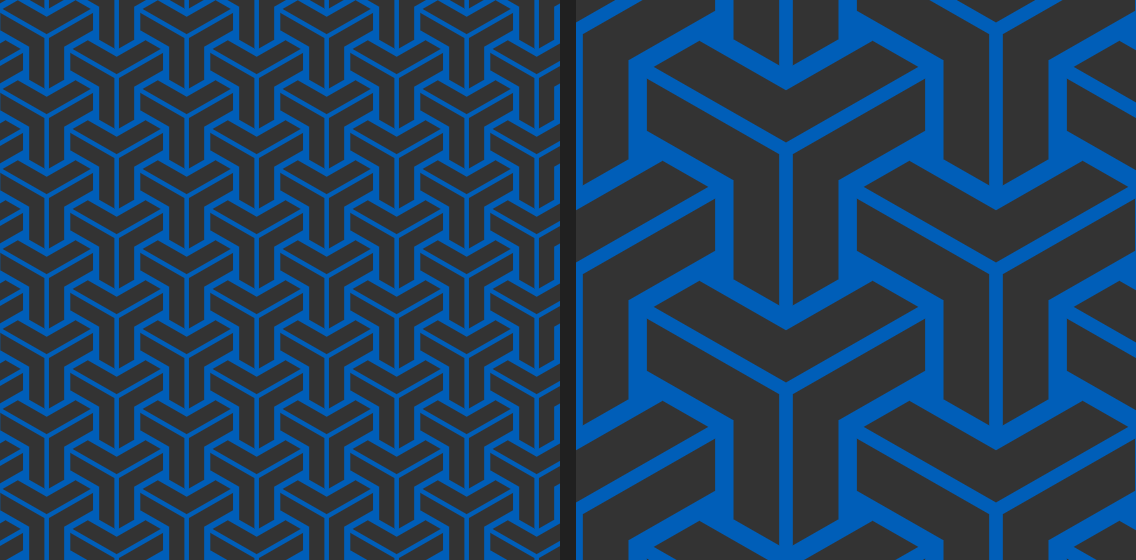
Left, the full canvas; right, a detail of the centre.
Reproduce this pattern procedurally as a Shadertoy shader.

```glsl
// Interlocking three-armed blocks in dark grey, split by blue seams and gaps.
// Each block is a hexagon cut to three strips; a staggered grid of whole
// repeats, 4 across and 7 down, lets the canvas tile.

const vec2  REPEATS = vec2(4.0, 7.0);
const vec2  CELL = vec2(2.0, 1.1547);        // cell size, in column spacings
const vec2  PHASE = vec2(0.33333, 0.5405);   // block centre within its cell
const float ARM_HALF_WIDTH = 0.25;
const float APOTHEM = 0.6625;                // of the hexagon around a block
const float SEAM_HALF_WIDTH = 0.0325;
const float COS30 = 0.866025;
const vec3  GREY = vec3(0.2);
const vec3  BLUE = vec3(0.0, 0.37, 0.72);

// Rotates p into the frame of its nearest arm: x along the arm, y across it
vec2 foldToArm(vec2 p) {
    float side = abs(p.x);
    vec2 down = vec2(-p.y, side);
    vec2 slanted = vec2(COS30 * side + 0.5 * p.y, abs(COS30 * p.y - 0.5 * side));
    return down.x > slanted.x ? down : slanted;
}

// Signed distance to the faces of one block, with pointed arm ends
float blockDistance(vec2 p, float halfWidth, float apothem, float seam) {
    vec2 arm = foldToArm(p);
    float strip = arm.y - halfWidth;
    float tip = COS30 * arm.x + 0.5 * arm.y - apothem;
    return max(max(strip, tip), seam - arm.y);
}

// Nearest block over both staggered columns and the rows above and below
float latticeDistance(vec2 grid) {
    float nearest = 1e3;
    for (int column = 0; column < 2; column++) {
        vec2 local = fract(grid - PHASE - 0.5 * float(column) + vec2(0.5, 0.0));
        for (int row = 0; row < 2; row++) {
            vec2 p = (local - vec2(0.5, float(row))) * CELL;
            nearest = min(nearest, blockDistance(p, ARM_HALF_WIDTH, APOTHEM, SEAM_HALF_WIDTH));
        }
    }
    return nearest;
}

void mainImage(out vec4 fragColor, in vec2 fragCoord) {
    vec2 uv = fragCoord / iResolution.xy;
    float pixel = REPEATS.x * CELL.x / min(iResolution.x, iResolution.y);
    float face = clamp(0.5 - latticeDistance(uv * REPEATS) / pixel, 0.0, 1.0);
    fragColor = vec4(mix(BLUE, GREY, face), 1.0);
}
```
